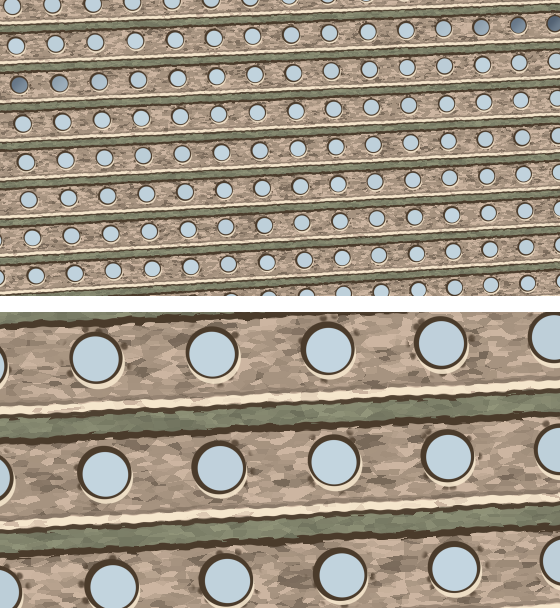
Top, the full canvas; bottom, a detail of the centre.
Write a WebGL 1 fragment shader that draws this pattern.

```glsl
precision highp float;
// Copper prototyping board seen at a slight angle: tilted strips with round holes,
// pale lit edges and greenish grooves. A projective map turns the canvas into a unit
// grid with a hole at each integer point; cellular noise gives the worn metal flecks.

uniform vec2 u_resolution;

#define HOLE_RADIUS 0.197
#define RIM_RADIUS 0.234
#define GROOVE_START 0.455
#define GROOVE_END 0.695
#define EDGE_WOBBLE 0.010
#define COPPER vec3(0.65, 0.575, 0.50)
#define COPPER_LIGHT vec3(0.80, 0.71, 0.63)
#define COPPER_WORN vec3(0.47, 0.41, 0.35)
#define SHADOW vec3(0.29, 0.23, 0.17)
#define GLINT vec3(0.96, 0.90, 0.80)
#define GROOVE vec3(0.49, 0.50, 0.41)
#define SKY vec3(0.75, 0.82, 0.86)

vec2 hash2(vec2 p) {
  vec2 q = vec2(dot(p, vec2(127.1, 311.7)), dot(p, vec2(269.5, 183.3)));
  return fract(sin(q) * 43758.55);
}

// Cellular noise: x is the distance to the nearest seed, y a random value of its cell.
vec2 cellular(vec2 p) {
  vec2 base = floor(p);
  vec2 nearest = vec2(9.0, 0.0);
  for (int j = -1; j <= 1; j++) {
    for (int i = -1; i <= 1; i++) {
      vec2 cell = base + vec2(float(i), float(j));
      vec2 seed = hash2(cell);
      float d = length(cell + seed - p);
      if (d < nearest.x) nearest = vec2(d, fract(seed.x * 7.3 + seed.y * 3.1));
    }
  }
  return nearest;
}

// Canvas (in heights, y down) to grid coordinates, with perspective.
vec2 boardGrid(vec2 p) {
  float w = 1.0 - 0.0232 * p.x - 0.0270 * p.y;
  return vec2(7.3065 * p.x - 0.6262 * p.y - 0.2988,
              0.3045 * p.x + 7.4914 * p.y - 1.1789) / w;
}

float band(float x, float lo, float hi, float soft) {
  return smoothstep(lo - soft, lo + soft, x) * (1.0 - smoothstep(hi - soft, hi + soft, x));
}

float disc(vec2 p, float radius, float soft) {
  return 1.0 - smoothstep(radius - soft, radius + soft, length(p));
}

float wobble(float x, float row) {
  return EDGE_WOBBLE * (0.5 * sin(x * 5.3 + row * 2.7) + 0.3 * sin(x * 17.1 + row * 5.1)
                      + 0.4 * sin(x * 41.0 + row * 9.7));
}

vec3 stripColor(vec2 grid, float soft) {
  float fine = cellular(grid * vec2(9.0, 21.0)).y;
  float broad = cellular(grid * vec2(3.7, 9.0) + 31.0).y;
  float tone = 0.6 * fine + 0.4 * broad;

  // Flecked copper
  vec3 color = mix(COPPER_WORN, COPPER, smoothstep(0.08, 0.36, tone));
  color = mix(color, COPPER_LIGHT, smoothstep(0.48, 0.78, tone));

  // Groove, with a dark line on each side
  float row = floor(grid.y);
  float t = grid.y - row + wobble(grid.x, row);
  float frayed = t + 0.025 * (fine - 0.5);
  vec3 groove = GROOVE * (0.86 + 0.32 * tone);
  color = mix(color, groove, band(t, GROOVE_START, GROOVE_END, soft));
  color = mix(color, SHADOW, 0.9 * band(frayed, GROOVE_START - 0.01, GROOVE_START + 0.035, soft));
  color = mix(color, SHADOW, band(frayed, GROOVE_END - 0.05, GROOVE_END + 0.012, soft));

  // Lit lower edge of the strip
  color = mix(color, COPPER_WORN, 0.6 * band(frayed, 0.335, 0.375, soft));
  float lit = band(t, 0.375, GROOVE_START - 0.01, soft);
  return mix(color, mix(COPPER_LIGHT, GLINT, smoothstep(0.05, 0.4, tone)), lit);
}

vec3 addHole(vec3 color, vec2 grid, float soft) {
  vec2 id = floor(grid + 0.5);
  vec2 rnd = hash2(id + 5.0) - 0.5;
  vec2 c = grid - id - 0.018 * rnd;

  // Grime near the rim, then lit lip, dark wall and opening
  vec2 grime = cellular(grid * 11.0 + 7.0);
  float nearRim = band(length(c), 0.20, 0.30, 0.03);
  color = mix(color, SHADOW, 0.75 * nearRim * step(0.72, grime.y) * (1.0 - smoothstep(0.2, 0.5, grime.x)));
  color = mix(color, GLINT, 0.9 * disc(c - vec2(0.006, 0.034), RIM_RADIUS, soft));
  color = mix(color, SHADOW, disc(c + vec2(0.006, 0.008), RIM_RADIUS + 0.012 * rnd.y, soft));

  // A soft shadow behind the board runs from one row end into the next row
  float along = (id.x + 15.0 * id.y - 14.0) / 2.3;
  float dim = exp(-along * along) * (0.75 + 0.25 * smoothstep(0.2, -0.2, c.x + c.y));
  vec3 opening = mix(SKY, vec3(0.33, 0.39, 0.46), dim) * (1.0 + 0.04 * rnd.x);
  return mix(color, opening, disc(c - 0.02 * rnd.yx, HOLE_RADIUS, soft));
}

void main() {
  vec2 p = gl_FragCoord.xy / u_resolution.y;
  vec2 grid = boardGrid(vec2(p.x, 1.0 - p.y));
  float soft = 5.5 / u_resolution.y;
  vec3 color = addHole(stripColor(grid, soft), grid, soft);
  gl_FragColor = vec4(color, 1.0);
}
```
